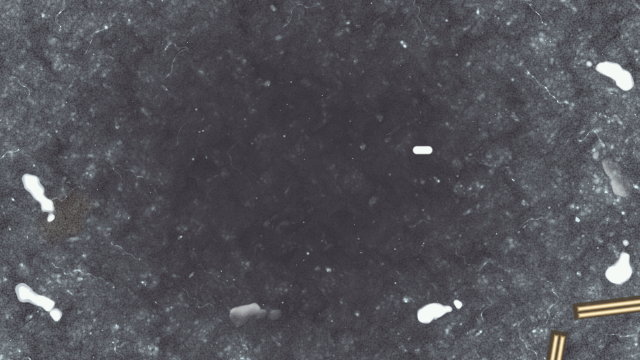
This texture is drawn by a Shadertoy shader. Its source:

```glsl
const vec3 DARK = vec3(0.240, 0.224, 0.255);
const vec3 PALE = vec3(0.64, 0.68, 0.71);
const vec3 GREEN_CAST = vec3(-0.003, 0.011, 0.003);
const vec3 WHITE = vec3(0.96, 0.98, 0.97);
const vec3 BROWN = vec3(0.36, 0.32, 0.29);
const vec3 GOLD = vec3(0.66, 0.55, 0.36);
const vec3 CREAM = vec3(0.98, 0.93, 0.78);
const vec3 SHADOW = vec3(0.30, 0.25, 0.19);
const vec2 DARK_CENTRE = vec2(0.84, 0.52);
const float EDGE_LIFT = 0.31;
const float MOTTLE = 0.66;
const float GRAIN = 0.26;
const float FLECK = 0.30;
const float SMUDGE = 0.46;
const float FIBRE = 0.40;
const float FIBRE_WIDTH = 0.030;
const float SPECK = 0.95;
const float BEAD_RADIUS = 0.029;
const int BLOBS = 7;

vec2 hash2(vec2 p) {
    vec3 q = fract(p.xyx * vec3(0.1031, 0.1030, 0.0973));
    q += dot(q, q.yzx + 33.33);
    return fract((q.xx + q.yz) * q.zy);
}

float cover(float d) {
    float px = 1.0 / iResolution.y;
    return 1.0 - smoothstep(-px, px, d);
}

vec2 warp(vec2 p) {
    return p + 0.016 * sin(p.yx * 23.0 + vec2(1.0, 4.0))
             + 0.008 * sin(p.yx * 61.0 + p * 37.0)
             + 0.004 * sin(p.yx * 149.0 - p * 83.0);
}

// Distance to the nearest scattered point
float cellular(vec2 p) {
    vec2 cell = floor(p);
    float d = 2.0;
    for (int k = 0; k < 9; k++) {
        vec2 id = cell + vec2(k % 3 - 1, k / 3 - 1);
        d = min(d, length(p - id - hash2(id)));
    }
    return d;
}

// Soft spots of varied size and strength
float spots(vec2 p, float radius, float rarity) {
    vec2 cell = floor(p);
    float sum = 0.0;
    for (int k = 0; k < 9; k++) {
        vec2 id = cell + vec2(k % 3 - 1, k / 3 - 1);
        vec2 h = hash2(id + 17.0);
        float r = radius * (0.35 + h.x);
        float d = length(p - id - hash2(id));
        sum += pow(h.y, rarity) * (1.0 - smoothstep(0.1 * r, r, d));
    }
    return sum;
}

// Thin wavy threads, mostly upright
float fibres(vec2 p) {
    vec2 cell = floor(p);
    float best = 0.0;
    for (int k = 0; k < 9; k++) {
        vec2 id = cell + vec2(k % 3 - 1, k / 3 - 1);
        vec2 h = hash2(id + 41.0);
        float angle = 1.57 + (h.x - 0.5) * 2.6;
        vec2 dir = vec2(cos(angle), sin(angle));
        vec2 q = p - id - hash2(id + 5.0);
        float along = dot(q, dir);
        float across = dot(q, vec2(-dir.y, dir.x));
        across += 0.06 * sin(along * 6.0 + h.y * 6.3) + 0.015 * sin(along * 19.0);
        float len = 0.20 + 0.40 * h.y;
        float line = (1.0 - smoothstep(0.0, FIBRE_WIDTH, abs(across)))
                   * (1.0 - smoothstep(0.5 * len, len, abs(along)));
        best = max(best, line * step(0.35, hash2(id + 73.0).x));
    }
    return best;
}

// Lumpy body of fused beads along the x axis, with a loose droplet at its end
float lumpyBlob(vec2 p, float seed) {
    float d = 1.0;
    for (int i = 0; i < 5; i++) {
        float s = float(i) / 4.0 - 0.5;
        vec2 h = hash2(vec2(seed, float(i) + 3.0));
        float gap = i == 4 ? 0.014 : 0.0;
        vec2 centre = vec2(s * 0.085 + gap, 0.008 * sin(s * 5.0 + seed) + 0.012 * (h.x - 0.5));
        float bead = length(p - centre) - BEAD_RADIUS * (0.85 - 0.45 * s - 0.4 * h.y);
        float m = max(0.010 - abs(d - bead), 0.0);
        d = min(d, bead) - m * m / 0.040;
    }
    return d;
}

// Pair of bright strips inside a dark border
vec3 drawStick(vec3 col, vec2 p, vec2 a, vec2 b) {
    vec2 dir = normalize(b - a);
    float along = dot(p - a, dir);
    float across = dot(p - a, vec2(-dir.y, dir.x));
    float strip = abs(abs(across) - 0.009);
    float ends = max(-along, along - length(b - a));
    col = mix(col, SHADOW, 0.85 * cover(max(abs(across - 0.003) - 0.023, ends - 0.012)));
    col = mix(col, GOLD, cover(max(strip - 0.0065, ends)));
    return mix(col, CREAM, cover(max(strip - 0.0035, ends + 0.004)));
}

void mainImage(out vec4 fragColor, in vec2 fragCoord) {
    vec2 p = fragCoord / iResolution.y;
    vec2 w = warp(p);
    float edge = smoothstep(0.20, 1.05, length((p - DARK_CENTRE) * vec2(1.0, 1.15)));

    // Dusty surface, brighter towards the rim
    float grain = 0.45 - cellular(p * 165.0);
    float flecks = spots(p * 120.0 + 31.0, 0.90, 2.5);
    float clouds = 0.45 - (0.36 * cellular(w * 6.0) + 0.36 * cellular(w * 17.0 + 8.0)
                 + 0.28 * cellular(w * 39.0 + 3.0));
    float dust = 0.60 + 1.9 * flecks;
    float tone = 0.01 + EDGE_LIFT * edge + MOTTLE * clouds * (0.22 + edge);
    tone += GRAIN * grain * (0.28 + edge);
    tone += FLECK * (flecks - 0.2) * (0.06 + edge) * (0.7 + 3.0 * clouds);

    // Smudges, broken threads and bright specks
    float smudges = spots(w * 8.0, 0.42, 5.0) + spots(w * 17.0 + 5.0, 0.48, 5.0)
                  + spots(w * 34.0 + 2.0, 0.50, 6.0);
    tone += SMUDGE * smudges * dust * (0.30 + 0.70 * edge);
    tone += FIBRE * fibres(w * 6.0) * dust * (0.18 + edge);
    vec2 v = mix(p, w, 0.5);
    tone += SPECK * spots(v * 22.0 + 9.0, 0.24, 14.0) * dust;
    tone += SPECK * spots(p * 34.0 + 7.0, 0.15, 16.0);
    tone = clamp(tone, -0.14, 1.5);
    vec3 col = mix(DARK, PALE, tone) + GREEN_CAST * smoothstep(0.08, 0.30, tone);

    // Faint brown stain
    float stain = 1.0 - smoothstep(0.04, 0.09, length(w - vec2(0.17, 0.41)));
    col = mix(col, BROWN + 0.20 * grain, 0.45 * stain);

    // White blobs around the rim, every third one translucent and lit from one side
    for (int i = 0; i < BLOBS; i++) {
        float seed = float(i);
        float angle = 3.25 + 0.62 * seed;
        vec2 ray = vec2(cos(angle), sin(angle));
        vec2 spot = ray / max(abs(ray.x), abs(ray.y));
        vec2 centre = vec2(0.90, 0.50) + spot * vec2(0.81, 0.36)
                    + 0.06 * (hash2(vec2(seed, 29.0)) - 0.5);
        float turn = angle + 1.57 + 0.9 * (hash2(vec2(seed, 57.0)).x - 0.5);
        vec2 axis = vec2(cos(turn), sin(turn));
        vec2 q = mix(p, w, 0.40) - centre;
        vec2 local = vec2(dot(q, axis), dot(q, vec2(-axis.y, axis.x)));
        float d = lumpyBlob(local, seed);
        float opacity = i % 3 == 2 ? 0.12 + 0.5 * smoothstep(-0.01, 0.02, local.y) : 1.0;
        float shade = smoothstep(0.0, 0.007, -d + 0.020 * clouds);
        col = mix(col, mix(PALE + 0.10, WHITE, shade), opacity * cover(d));
    }

    // Small bright capsule
    vec2 c = p - vec2(1.174, 0.583);
    c.x -= clamp(c.x, -0.016, 0.016);
    col = mix(col, WHITE, cover(length(c) - 0.011));

    // Gilded sticks in the lower right corner
    col = drawStick(col, p, vec2(1.605, 0.132), vec2(1.90, 0.168));
    col = drawStick(col, p, vec2(1.535, -0.05), vec2(1.555, 0.068));
    fragColor = vec4(clamp(col, 0.0, 1.0), 1.0);
}
```
